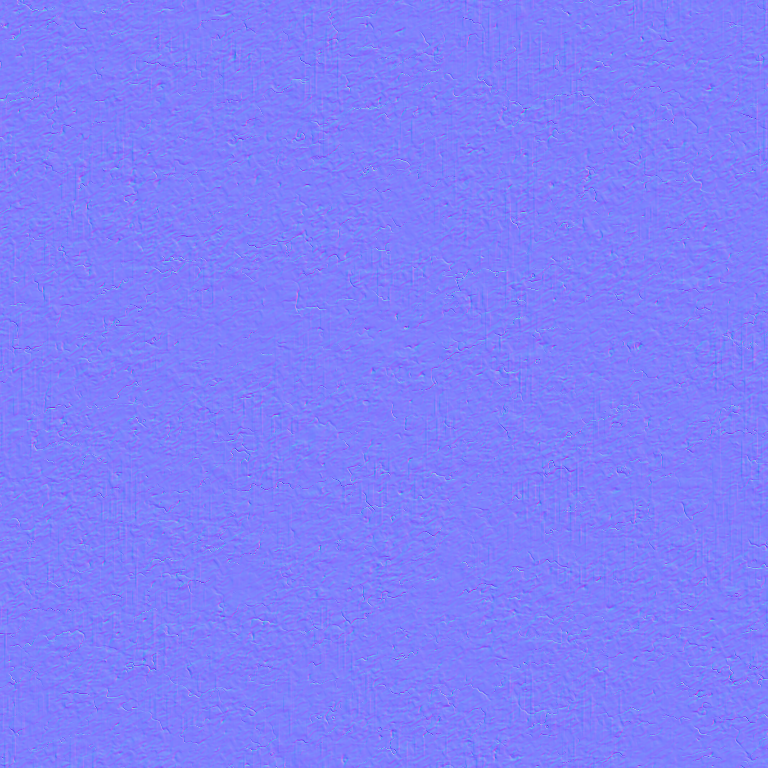
Give the GLSL for this texture map, as a three.js fragment shader.

```glsl
// Tangent-space normal map of fine plaster: a height field of slanted grain,
// faint upright scratches, short crumbled creases and sparse pits is summed
// from noise, then its slopes are turned into a normal and packed as a colour.

varying vec2 vUv;

float hash(vec2 p) {
  return fract(sin(dot(p, vec2(127.1, 311.7))) * 43758.5453);
}

float noise(vec2 p) {
  vec2 i = floor(p), f = fract(p);
  f = f * f * f * (f * (f * 6.0 - 15.0) + 10.0);
  return mix(mix(hash(i), hash(i + vec2(1.0, 0.0)), f.x),
             mix(hash(i + vec2(0.0, 1.0)), hash(i + vec2(1.0, 1.0)), f.x), f.y);
}

vec2 noise2(vec2 p) {
  return vec2(noise(p), noise(p + 90.0)) - 0.5;
}

vec2 rotate(vec2 p, float angle) {
  float c = cos(angle), s = sin(angle);
  return vec2(c * p.x + s * p.y, c * p.y - s * p.x);
}

// Slanted grain, nearly all of it fine, rougher in some drifting bands
float grain(vec2 p) {
  float roughness = 0.6 + 0.8 * noise(rotate(p, 0.25) * vec2(16.0, 34.0) + 3.0);
  vec2 q = p + 0.003 * noise2(p * 110.0 + 70.0);
  float h = 0.00025 * noise(rotate(p, 0.2) * vec2(28.0, 60.0));
  h += 0.0004 * roughness * noise(rotate(q, 0.4) * vec2(95.0, 160.0) + 17.0);
  h += 0.00046 * roughness * noise(rotate(q, 0.55) * vec2(220.0, 345.0) + 41.0);
  return h;
}

// Thin upright scratches, broken up and showing only in patches
float scratches(vec2 p) {
  float patches = smoothstep(0.45, 0.85, noise(p * vec2(19.0, 11.0) + 60.0));
  float line = smoothstep(0.5, 1.0, noise(p * vec2(270.0, 36.0) + 8.0));
  return 0.0003 * (0.15 + patches) * line;
}

// Crumbled creases along the level lines of stretched noise, cut short by a mask
float creases(vec2 p) {
  float h = 0.0;
  vec2 warp = 0.016 * noise2(p * 60.0) + 0.009 * noise2(p * 170.0 + 5.0);
  for (int i = 0; i < 3; i++) {
    float k = float(i);
    vec2 q = rotate(p + warp, 0.05 + 0.22 * k);
    float level = noise(q * vec2(11.0, 27.0) * (1.0 + 0.4 * k) + 31.0 * k) - 0.5;
    float width = 0.015 + 0.007 * k;
    float line = exp(-level * level / (width * width));
    float ledge = smoothstep(-width, width, level);
    float mask = smoothstep(0.48, 1.0, noise(p * vec2(46.0, 62.0) + 50.0 + 13.0 * k));
    h += mask * (0.0003 * ledge - 0.0006 * line);
  }
  return h;
}

// Sparse ragged pits and bumps, one at most in each cell
float pits(vec2 p) {
  float h = 0.0;
  vec2 ragged = p + 0.005 * noise2(p * 190.0 + 22.0);
  for (int i = 0; i < 2; i++) {
    float cells = 32.0 + 21.0 * float(i);
    vec2 q = ragged * cells + 7.3 * float(i);
    vec2 id = floor(q);
    vec2 centre = 0.32 + 0.36 * vec2(hash(id + 5.0), hash(id + 9.0));
    vec2 d = rotate(fract(q) - centre, 0.2 + 1.3 * hash(id + 2.0));
    d *= vec2(0.6, 1.25) / (0.06 + 0.05 * hash(id + 4.0));
    float depth = 0.0003 + 0.0009 * hash(id + 17.0);
    float present = step(0.83, hash(id + 11.0));
    float side = hash(id + 14.0) < 0.7 ? -1.0 : 0.6;
    h += present * side * depth * exp(-dot(d, d));
  }
  return h;
}

float height(vec2 p) {
  return grain(p) + scratches(p) + creases(p) + pits(p);
}

void main() {
  // Central differences over a short span give softened slopes
  vec2 e = vec2(0.0006, 0.0);
  vec2 slope = vec2(height(vUv + e.xy) - height(vUv - e.xy),
                    height(vUv + e.yx) - height(vUv - e.yx)) / (2.0 * e.x);
  vec3 normal = normalize(vec3(-slope, 1.0));
  vec3 color = normal * 0.5 + 0.5;
  gl_FragColor = vec4(color.rg, color.b * 0.992, 1.0);
}
```
